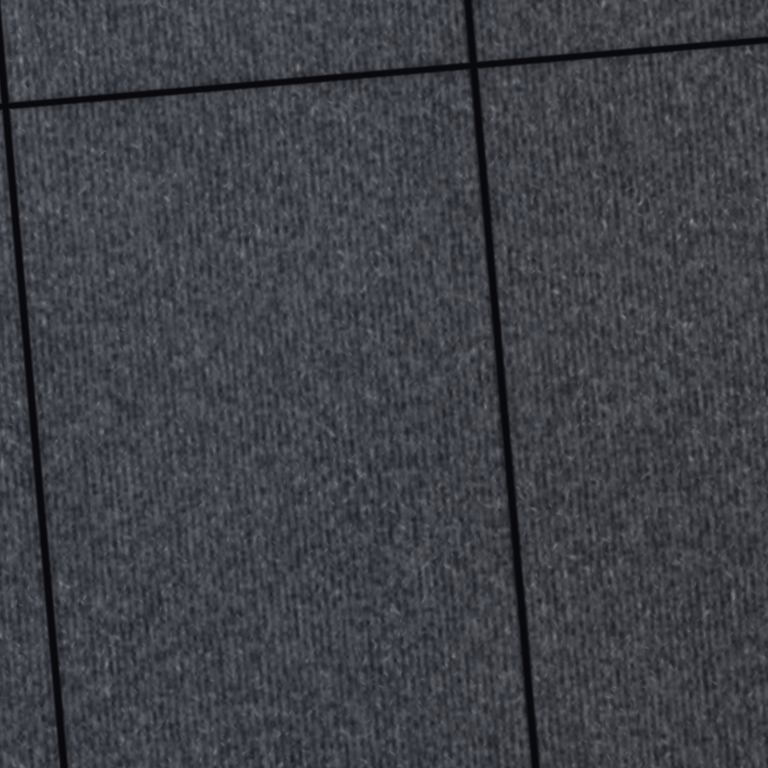
Reproduce this texture procedurally as a three.js fragment shader.

```glsl
// Dark ribbed, speckled floor tiles divided by slanted black seams.
varying vec2 vUv;

float hash(vec2 p) {
  vec3 q = fract(p.xyx * vec3(0.1031, 0.1030, 0.0973));
  q += dot(q, q.yzx + 33.33);
  return fract((q.x + q.y) * q.z);
}

float noise(vec2 p) {
  vec2 cell = floor(p), f = fract(p);
  f = f * f * (3.0 - 2.0 * f);
  return mix(mix(hash(cell), hash(cell + vec2(1.0, 0.0)), f.x),
             mix(hash(cell + vec2(0.0, 1.0)), hash(cell + 1.0), f.x), f.y);
}

// Short bright fibres, one per cell, each with its own place, angle and strength
float flecks(vec2 p) {
  float light = 0.0;
  for (int j = -1; j <= 1; j++) {
    for (int i = -1; i <= 1; i++) {
      vec2 cell = floor(p) + vec2(float(i), float(j));
      vec2 d = p - cell - vec2(hash(cell + 17.3), hash(cell + 51.9));
      float angle = 0.5 + 2.2 * hash(cell + 83.1);
      vec2 along = vec2(cos(angle), sin(angle));
      vec2 local = vec2(dot(d, along), dot(d, vec2(-along.y, along.x)));
      float strength = hash(cell + 29.7);
      light += strength * strength * exp(-dot(local * local, vec2(14.0, 70.0)));
    }
  }
  return light;
}

void main() {
  // Slanted tile axes: x across the ribs, y across the horizontal seam
  vec2 tile = vec2(vUv.x - 0.0885 * (1.0 - vUv.y), vUv.y - 0.087 * vUv.x);

  // Broad light falling off toward the lower right
  float shade = 0.256 + 0.022 * (vUv.y - 0.5) - 0.012 * (vUv.x - 0.5);
  shade += 0.022 * (noise(tile * 7.0 + 3.0) - 0.5);

  // Woven ribs, slightly uneven
  float wobble = 1.3 * (noise(tile * vec2(60.0, 45.0) + 9.0) - 0.5);
  float rib = cos(6.2832 * 97.0 * tile.x + wobble);
  shade += rib * (0.018 + 0.022 * noise(tile * 30.0 + 40.0));

  // Coarse and fine grain
  shade += 0.115 * (noise(tile * vec2(150.0, 115.0) + 20.0) - 0.5);
  shade += 0.095 * (noise(tile * vec2(260.0, 210.0) + 70.0) - 0.5);

  // Scattered pale fibres in two sizes
  float patches = 0.6 + 0.8 * noise(tile * 14.0 + 60.0);
  shade += patches * (0.13 * flecks(tile * 48.0 + 5.0)
                    + 0.10 * flecks(tile * 85.0 + 130.0));

  vec3 color = vec3(shade) + vec3(-0.009, 0.0, 0.028 - 0.006 * vUv.x);

  // Seams with soft shadowed edges
  float across = abs(mod(tile.x + 0.005 + 0.307, 0.614) - 0.307);
  float level = abs(tile.y - 0.861);
  float seam = min(across, level * 1.15);
  color *= 0.86 + 0.14 * smoothstep(0.004, 0.016, seam);
  color = mix(vec3(0.035, 0.037, 0.05), color, smoothstep(0.0025, 0.0075, seam));

  gl_FragColor = vec4(color, 1.0);
}
```
